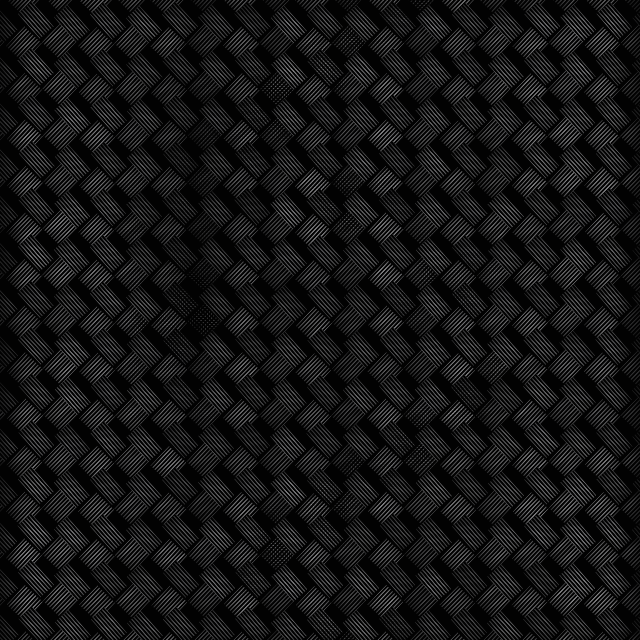
Give the GLSL for this texture, as a WebGL 2 fragment shader.

```glsl
#version 300 es
precision highp float;
// Black woven fabric: every cell of a tall lattice holds a falling and a rising
// ribbed strap, drawn as rotated boxes. Odd columns sit deeper and look worn;
// layered sines and hashes add smudges, crossing ribs and uneven tone.

uniform vec2 u_resolution;
out vec4 outColor;

const vec2 REPEATS = vec2(17.72, 13.75);    // straps across and down
const vec2 FALLING_START = vec2(0.4514, 0.401);
const vec2 RISING_START = vec2(0.4896, 0.434);
const vec2 FALLING_SIZE = vec2(0.0262, 0.0143);  // half length, half width
const vec2 RISING_SIZE = vec2(0.0208, 0.0188);
const float FALLING = 1.12;                 // slope, down to the right
const float RISING = -1.04;                 // slope, up to the right
const float ODD_LIFT = 0.0052;              // rise of the deeper columns
const float RIB_PITCH = 0.0047;             // spacing of the ribs
const float RIB_LOW = 0.32;                 // wave height where a rib begins
const float RIB_HIGH = 0.95;                // wave height of a full rib
const float WOBBLE = 0.0009;                // unevenness of the weave
const vec2 SMUDGE_CENTER = vec2(0.30, 0.34);
const vec2 SMUDGE_SIZE = vec2(0.085, 0.26);
const vec3 BASE = vec3(0.008);
const vec3 RIB = vec3(0.440, 0.440, 0.447);
const float TAU = 6.2831853;

float hash(vec2 p) {
  return fract(sin(dot(p, vec2(41.3, 289.1))) * 4375.5);
}

// Smooth unevenness from -1 to 1
float layeredSines(vec2 p) {
  float sum = sin(p.x * 13.0 + 2.0 * sin(p.y * 9.0));
  sum += 0.6 * sin(p.y * 27.0 + p.x * 19.0 + 1.7);
  sum += 0.4 * sin(p.x * 61.0 - p.y * 37.0);
  return sum / 2.0;
}

// Parallel ribs, each with its own strength
float ribs(float x, vec2 id, float pixel) {
  float turn = x / RIB_PITCH;
  float sharp = smoothstep(RIB_LOW, RIB_HIGH, 0.5 + 0.5 * cos(TAU * turn));
  sharp *= 0.8 + 0.36 * hash(id + floor(turn + 0.5) * 3.7);
  return mix(0.42, sharp, smoothstep(1.0, 2.0, RIB_PITCH / pixel));
}

// Paints one strap per cell over the light so far
float strap(float under, vec2 p, vec2 start, vec2 halfSize, float slope,
            float gain, float oddDim, float hatch, float pixel) {
  vec2 cell = (p - start) * REPEATS + 0.5;
  float odd = mod(floor(cell.x), 2.0);
  cell.y += odd * ODD_LIFT * REPEATS.y;
  vec2 id = floor(cell);
  vec2 q = (fract(cell) - 0.5) / REPEATS;
  vec2 axis = normalize(vec2(1.0, slope));
  vec2 local = vec2(dot(q, axis), dot(q, vec2(-axis.y, axis.x)));

  vec2 d = abs(local) - halfSize;
  float mask = 1.0 - smoothstep(-pixel, pixel, max(d.x, d.y));

  // Ribs, broken into dots where a crossing strap shows through
  float light = ribs(local.y, id, pixel);
  float dots = clamp(hatch * (0.35 + odd), 0.0, 1.0);
  light *= mix(1.0, ribs(local.x, id, pixel), dots);

  // Ends dip below the neighbours; every strap has its own tone
  float bend = local.x / halfSize.x;
  light *= 1.0 - 0.42 * bend * bend + 0.1 * bend;
  light *= gain * (1.0 - oddDim * odd) * (0.82 + 0.3 * hash(id + slope));
  return mix(under, light, mask);
}

void main() {
  vec2 p = gl_FragCoord.xy / u_resolution;
  p.y = 1.0 - p.y;
  float pixel = 0.7 / min(u_resolution.x, u_resolution.y);
  vec2 w = p + WOBBLE * vec2(sin(p.y * 17.0 + p.x * 5.0), sin(p.x * 23.0));

  // Wear: a tall smudge, a worn middle and cloudy patches
  float cloud = layeredSines(p);
  vec2 s = (p - SMUDGE_CENTER) / SMUDGE_SIZE;
  float smudge = exp(-dot(s, s)) * (0.7 + 0.3 * cloud);
  float middle = smoothstep(0.16, 0.28, p.x) * (1.0 - smoothstep(0.72, 0.84, p.x));
  float worn = middle * smoothstep(0.0, 0.9, cloud);
  float hatch = clamp(0.6 * worn + 0.5 * smudge, 0.0, 1.0);

  // Rising straps lie behind; the bare remainder is the shadow gap
  float light = strap(0.0, w, RISING_START, RISING_SIZE, RISING,
                      1.0, 0.05 + 0.25 * middle, hatch, pixel);
  light = strap(light, w, FALLING_START, FALLING_SIZE, FALLING,
                0.9, 0.05 + 0.1 * middle, 0.6 * hatch, pixel);

  // Broad shading and darker outer borders
  light *= (1.0 - 0.5 * smudge) * (0.94 + 0.1 * cloud);
  vec2 border = smoothstep(vec2(-0.03), vec2(0.05), min(p, 1.0 - p));
  light *= border.x * mix(0.7, 1.0, border.y);

  outColor = vec4(BASE + RIB * light, 1.0);
}
```
